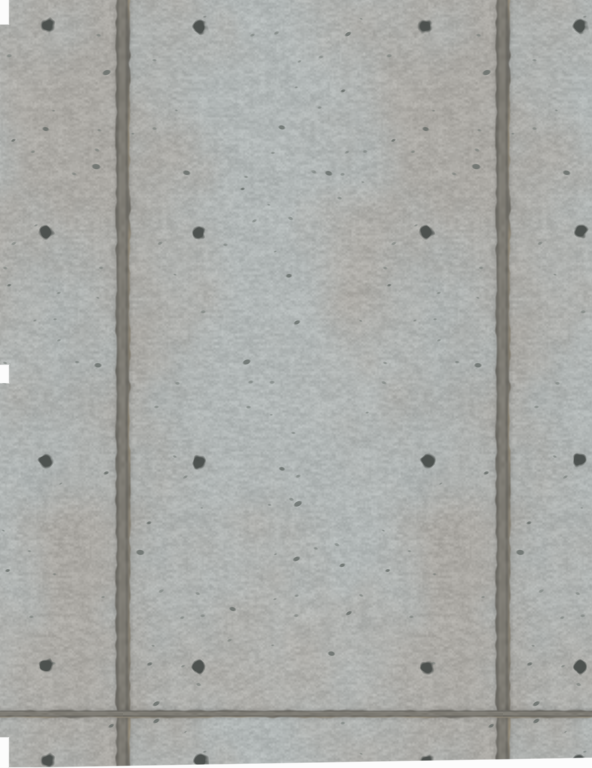
Write a Shadertoy shader that draws this texture.

```glsl
// Cast concrete wall: tall panels with tie holes, pits, stains and recessed joints.

const vec2 PANEL = vec2(0.4948, 0.957);     // panel size, in canvas heights
const vec2 JOINT = vec2(0.1602, 0.0703);    // where two joints cross
const vec2 JOINT_HALF = vec2(0.0092, 0.0048);
const vec3 COOL = vec3(0.682, 0.704, 0.702);
const vec3 WARM = vec3(0.668, 0.660, 0.640);
const vec3 GROOVE = vec3(0.495, 0.485, 0.455);
const vec3 GROOVE_DARK = vec3(0.40, 0.395, 0.375);
const vec3 RUST = vec3(0.60, 0.56, 0.48);
const vec3 HOLE = vec3(0.27, 0.29, 0.28);
const vec3 PAPER = vec3(0.99);

float hash(vec2 p) {
    return fract(sin(dot(p, vec2(127.1, 311.7))) * 43758.5453);
}

vec2 hash2(vec2 p) {
    return vec2(hash(p), hash(p + 37.3));
}

float noise(vec2 p) {
    vec2 i = floor(p), f = fract(p);
    f = f * f * (3.0 - 2.0 * f);
    return mix(mix(hash(i), hash(i + vec2(1, 0)), f.x),
               mix(hash(i + vec2(0, 1)), hash(i + vec2(1, 1)), f.x), f.y);
}

float fbm(vec2 p) {
    float sum = 0.0, amp = 0.5;
    for (int i = 0; i < 4; i++) {
        sum += amp * noise(p);
        p = p * 2.03 + 17.7;
        amp *= 0.5;
    }
    return sum / 0.9375;
}

// Coverage of a shape whose signed distance is d
float cover(float d, float aa) {
    return 1.0 - smoothstep(-aa, aa, d);
}

float boxDist(vec2 p, vec2 halfSize) {
    vec2 d = abs(p) - halfSize;
    return max(d.x, d.y);
}

// Stained, finely streaked surface
vec3 concrete(vec2 q) {
    float stain = fbm(q * vec2(8.0, 6.0) + 4.6);
    float edge = smoothstep(0.03, 0.24, abs(q.x + 0.02));
    vec3 col = mix(COOL, WARM, smoothstep(0.25, 0.85, stain + 0.24 * edge - 0.06));
    col += 0.035 * (fbm(q * vec2(28.0, 40.0) + 9.1) - 0.5);
    col += 0.065 * (noise(q * vec2(150.0, 260.0)) - 0.5);
    col += 0.045 * (noise(q * 390.0 + 51.0) - 0.5);
    return col + 0.012 * (1.0 - edge);
}

// One scattered, slanted air pit per chosen grid cell
float pits(vec2 q, float cells, float density, float radius, float aa) {
    vec2 g = q * cells, id = floor(g);
    vec2 rnd = hash2(id + cells);
    vec2 d = (fract(g) - mix(vec2(0.25), vec2(0.75), rnd)) / cells;
    d.y = d.y * 1.5 - d.x * (rnd.x - 0.4);
    float r = radius * mix(0.5, 1.2, rnd.y);
    return step(hash(id + 71.9), density) * cover(length(d) - r, aa * 1.3);
}

// Four rows of two tie holes, mirrored about the panel centre
float tieHoles(vec2 q, vec2 panelId, float aa) {
    float mask = 0.0;
    for (int i = 0; i < 2; i++) {
        vec2 spot = vec2(0.1475, i == 0 ? 0.1493 : 0.4173);
        vec2 side = vec2(q.x < 0.0 ? -1.0 : 1.0, q.y < 0.0 ? -1.0 : 1.0);
        vec2 jitter = (hash2(panelId * 5.0 + side + float(i) * 9.0) - 0.5) * 0.004;
        vec2 d = q - spot * side - jitter;
        float rough = 0.004 * (noise(q * 170.0) - 0.5);
        mask = max(mask, cover(length(d) - 0.0082 + rough, aa * 1.6));
    }
    return mask;
}

// Recessed strip: s runs across it, along runs down its length
vec3 joint(vec3 col, float s, float along, float halfWidth, float aa) {
    float wear = noise(vec2(along * 95.0, 3.0 + sign(s)));
    float d = abs(s) - halfWidth * mix(0.82, 1.12, wear);
    float t = s / halfWidth;
    vec3 inside = mix(GROOVE, GROOVE_DARK, smoothstep(0.25, 0.75, abs(t + 0.1)) * 0.75);
    inside = mix(inside, RUST, smoothstep(0.45, 0.95, t) * noise(vec2(along * 22.0, 8.0)));
    inside += 0.05 * (noise(vec2(along * 130.0, t * 2.0)) - 0.5);
    col *= 1.0 - 0.07 * cover(d - 0.003, 0.004);
    return mix(col, inside, cover(d, aa * 1.3));
}

// Bare margin: sloping foot and small notches down the left side
float margin(vec2 p, float aa) {
    float d = p.y - 0.001 - 0.0175 * max(p.x - 0.06, 0.0);
    d = min(d, boxDist(p - vec2(0.0, 1.0), vec2(0.0117, 0.032)));
    d = min(d, boxDist(p - vec2(0.0, 0.513), vec2(0.0117, 0.012)));
    d = min(d, boxDist(p, vec2(0.0117, 0.040)));
    return cover(d, aa);
}

void mainImage(out vec4 fragColor, in vec2 fragCoord) {
    float aa = 1.0 / iResolution.y;
    vec2 p = fragCoord * aa;
    vec2 panelId = floor((p - JOINT) / PANEL);
    vec2 q = p - JOINT - (panelId + 0.5) * PANEL;
    vec2 s = q - 0.5 * PANEL * sign(q);

    vec3 col = concrete(q);
    col = mix(col, HOLE * 1.4, 0.75 * pits(q, 16.0, 0.24, 0.0042, aa));
    col = mix(col, HOLE * 1.6, 0.55 * pits(q + 0.31, 33.0, 0.20, 0.0024, aa));
    col = mix(col, HOLE, 0.92 * tieHoles(q, panelId, aa));
    col = joint(col, s.x, q.y, JOINT_HALF.x, aa);
    col = joint(col, -s.y, q.x, JOINT_HALF.y, aa);
    col = mix(col, PAPER, margin(p, aa));
    fragColor = vec4(col, 1.0);
}
```
